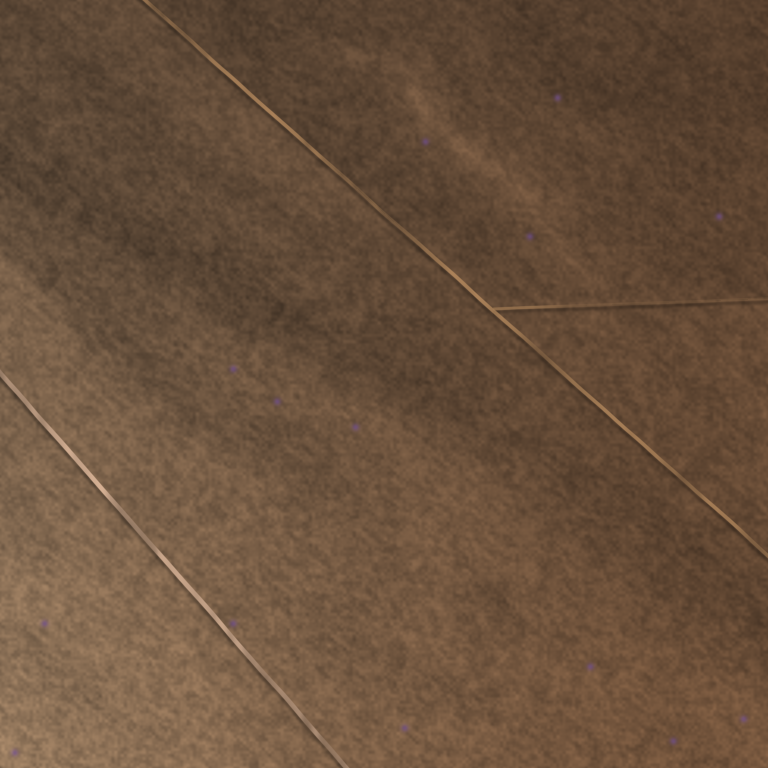
Give the GLSL for this texture, as a Shadertoy shader.

```glsl
const vec3 TOP_LEFT = vec3(0.36, 0.28, 0.21);
const vec3 TOP_RIGHT = vec3(0.325, 0.238, 0.17);
const vec3 LOW_LEFT = vec3(0.60, 0.49, 0.38);
const vec3 LOW_RIGHT = vec3(0.445, 0.325, 0.23);
const vec3 GROUT_TAN = vec3(0.62, 0.47, 0.32);
const vec3 GROUT_PALE = vec3(0.75, 0.62, 0.52);
const vec3 SPECK_VIOLET = vec3(0.44, 0.31, 0.55);

const vec2 VANISHING = vec2(-2.62, 3.504);   // where the long seams converge
const float SEAM_SLOPE = -0.8915;            // upper long seam
const float SEAM_SLOPE_STEP = -0.2492;       // change of slope to the next seam
const float SEAM_HALF_WIDTH = 0.0024;
const vec2 JOINT_START = vec2(0.642, 0.598); // short joint, running right
const float JOINT_SLOPE = 0.036;
const vec2 FLOW = vec2(0.78, -0.626);        // direction of the stone veins
const float GRAIN_STRENGTH = 0.26;
const float VEIN_STRENGTH = 0.34;
const float SPECK_CELLS = 12.0;
const float SPECK_CHANCE = 0.09;

float hash(vec2 p) {
    vec3 q = fract(p.xyx * vec3(0.1031, 0.1030, 0.0973));
    q += dot(q, q.yzx + 33.33);
    return fract((q.x + q.y) * q.z);
}

// Value noise, centred on zero
float noise(vec2 p) {
    vec2 i = floor(p), f = fract(p);
    f = f * f * (3.0 - 2.0 * f);
    float low = mix(hash(i), hash(i + vec2(1, 0)), f.x);
    float high = mix(hash(i + vec2(0, 1)), hash(i + vec2(1, 1)), f.x);
    return mix(low, high, f.y) - 0.5;
}

float fbm(vec2 p) {
    float sum = 0.0, amp = 0.55;
    for (int i = 0; i < 5; i++) {
        sum += amp * noise(p);
        p = mat2(1.6, 1.2, -1.2, 1.6) * p + 7.3;
        amp *= 0.5;
    }
    return sum;
}

float bell(float d, float width) {
    return exp(-d * d / (width * width));
}

float stroke(float d, float halfWidth, float px) {
    return 1.0 - smoothstep(halfWidth - px, halfWidth + px, abs(d));
}

// Signed distance to a line through a point
float lineDistance(vec2 p, vec2 origin, float slope) {
    return (p.y - origin.y - slope * (p.x - origin.x)) / sqrt(1.0 + slope * slope);
}

// Relative brightness of the stone: veins, clouds and fine grain
float stoneTone(vec2 p, float tile) {
    vec2 f = vec2(dot(p, FLOW), dot(p, vec2(-FLOW.y, FLOW.x)));
    float warp = fbm(p * 5.0 + tile * 9.0);
    float streak = fbm(f * vec2(2.5, 11.0) + vec2(tile * 13.0, warp * 1.6));
    float tone = VEIN_STRENGTH * streak * mix(0.5, 1.0, smoothstep(0.1, 0.8, p.y));

    // Broad dark vein, dark cloud and thin pale vein
    float rough = fbm(p * 28.0);
    float band = p.y - 0.80 + 0.6 * p.x + 0.12 * warp;
    tone -= 0.12 * bell(band, 0.055) * (1.0 + rough);
    float cloud = length((p - vec2(0.64, 0.20)) * vec2(0.8, 1.0)) + 0.12 * warp;
    tone -= 0.17 * bell(cloud, 0.06) * (1.0 + 2.0 * rough);
    float pale = p.y - 1.41 + p.x + 0.14 * warp;
    float extent = smoothstep(0.38, 0.5, p.x) * (1.0 - smoothstep(0.7, 0.8, p.x));
    tone += 0.22 * bell(pale, 0.016) * extent * max(0.6 + 2.0 * rough, 0.0);

    // Grain, slightly drawn out along the veins
    float grain = noise(f * vec2(90.0, 150.0)) + 0.8 * noise(p * 245.0);
    return tone + GRAIN_STRENGTH * (0.75 * grain + 0.5 * fbm(p * 45.0));
}

void mainImage(out vec4 fragColor, in vec2 fragCoord) {
    vec2 p = fragCoord / iResolution.xy;
    float px = 0.8 / iResolution.y;
    float wobble = 0.0016 * noise(p * 22.0);

    // Which tile the point lies on
    float joint = lineDistance(p, JOINT_START, JOINT_SLOPE) + wobble;
    float tile = 0.0;
    for (int i = 0; i < 2; i++)
        tile += step(lineDistance(p, VANISHING, SEAM_SLOPE + float(i) * SEAM_SLOPE_STEP), 0.0);
    if (tile < 0.5 && joint < 0.0) tile = 3.0;

    // Stone under uneven light
    vec3 col = mix(mix(LOW_LEFT, LOW_RIGHT, smoothstep(-0.25, 0.95, p.x)),
                   mix(TOP_LEFT, TOP_RIGHT, p.x), p.y);
    col *= 1.0 + stoneTone(p, tile);

    // Scattered violet specks
    vec2 cell = floor(p * SPECK_CELLS);
    vec2 centre = 0.2 + 0.6 * vec2(hash(cell + 3.1), hash(cell + 8.7));
    float speckDist = length(fract(p * SPECK_CELLS) - centre) / SPECK_CELLS;
    float chosen = step(hash(cell + 41.0), SPECK_CHANCE);
    col = mix(col, SPECK_VIOLET, 0.7 * chosen * bell(speckDist, 0.0045));

    // Short joint: pale at its start, then faint over a shadow
    float onJoint = smoothstep(-px, px, p.x - JOINT_START.x);
    float jointWear = mix(0.75, 0.22, smoothstep(0.69, 0.76, p.x));
    col *= 1.0 - 0.22 * onJoint * bell(joint + 0.004, 0.003);
    col = mix(col, GROUT_TAN, onJoint * jointWear * stroke(joint, 0.0019, px));

    // Long seams with worn grout and a dark lower edge
    for (int i = 0; i < 2; i++) {
        float k = float(i);
        float d = lineDistance(p, VANISHING, SEAM_SLOPE + k * SEAM_SLOPE_STEP) + wobble;
        float wear = noise(vec2(p.x * 17.0, k * 5.0)) + 0.6 * noise(vec2(p.x * 90.0, k + 2.0));
        vec3 grout = mix(GROUT_TAN, GROUT_PALE, k) * (1.0 + 0.25 * wear);
        float cover = clamp(0.85 + 0.1 * k + 0.55 * min(wear, 0.0), 0.0, 1.0);
        col *= 1.0 - 0.25 * bell(d + 0.0045, 0.003);
        col = mix(col, grout, cover * stroke(d, SEAM_HALF_WIDTH + 0.0006 * k, px));
    }
    fragColor = vec4(clamp(col, 0.0, 1.0), 1.0);
}
```
